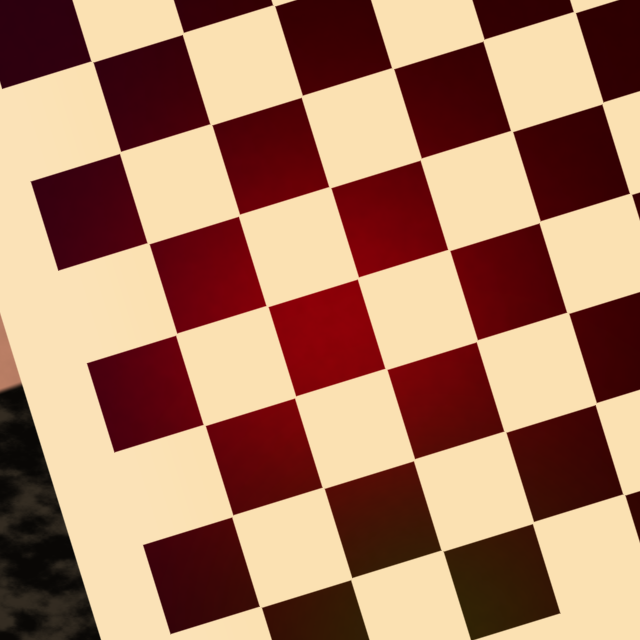
A three.js fragment shader for this pattern:

```glsl
// Tilted checkerboard of glowing dark red squares on cream, with its margin and the dark ground beside it.
#define CELL 0.1486
#define TILT 0.2995
#define ANCHOR vec2(0.418, 0.521)
#define FIRST_CELL vec2(-2.0, -4.0)
#define CELL_COUNT 8.0
#define BOARD_LEFT -2.707
#define SOFTNESS 0.0030
#define CREAM vec3(0.984, 0.882, 0.698)
#define GLOW_CENTER vec2(0.515, 0.48)
#define OLIVE_CENTER vec2(0.68, 0.0)
#define TAN vec3(0.72, 0.49, 0.39)

varying vec2 vUv;

float hash(vec2 p) {
  vec3 q = fract(vec3(p.xyx) * 0.1031);
  q += dot(q, q.yzx + 33.33);
  return fract((q.x + q.y) * q.z);
}

float valueNoise(vec2 p) {
  vec2 i = floor(p);
  vec2 f = fract(p);
  f = f * f * (3.0 - 2.0 * f);
  float low = mix(hash(i), hash(i + vec2(1.0, 0.0)), f.x);
  float high = mix(hash(i + vec2(0.0, 1.0)), hash(i + 1.0), f.x);
  return mix(low, high, f.y);
}

float fbm(vec2 p) {
  float sum = 0.0;
  float weight = 0.5;
  for (int i = 0; i < 5; i++) {
    sum += weight * valueNoise(p);
    p = p * 2.03 + 17.0;
    weight *= 0.5;
  }
  return sum;
}

// Canvas position to board cells, turned by the tilt
vec2 toBoard(vec2 p) {
  vec2 d = p - ANCHOR;
  float c = cos(TILT);
  float s = sin(TILT);
  return vec2(c * d.x + s * d.y, c * d.y - s * d.x) / CELL;
}

// Coverage of the dark squares, limited to the played area
float darkSquares(vec2 board) {
  vec2 cell = floor(board);
  vec2 f = fract(board);
  vec2 index = cell - FIRST_CELL;
  vec2 inside = step(0.0, index) * step(index, vec2(CELL_COUNT - 1.0));
  vec2 border = min(f, 1.0 - f) * CELL;
  float odd = mod(cell.x + cell.y, 2.0);
  return odd * inside.x * inside.y * smoothstep(0.0, SOFTNESS, min(border.x, border.y));
}

// Red glow fading outwards, violet at the left and olive at the bottom
vec3 squareColor(vec2 p) {
  vec2 glowOffset = p - GLOW_CENTER;
  vec2 oliveOffset = p - OLIVE_CENTER;
  float glow = exp(-9.0 * dot(glowOffset, glowOffset));
  float olive = exp(-14.0 * dot(oliveOffset, oliveOffset));
  float violet = 1.0 - smoothstep(0.05, 0.5, p.x);
  vec3 color = vec3(0.17 + 0.39 * glow, 0.0, 0.005 + 0.025 * glow + 0.05 * violet);
  color = mix(color, vec3(0.19, 0.14, 0.02), olive);
  return color * (0.96 + 0.08 * fbm(p * 60.0));
}

// Mottled dark ground under a tan patch
vec3 surroundings(vec2 p) {
  float mottle = smoothstep(0.35, 0.75, fbm(p * vec2(22.0, 34.0)));
  vec3 ground = mix(vec3(0.035, 0.028, 0.02), vec3(0.20, 0.17, 0.13), mottle);
  float patchEdge = p.y - 0.388 - 0.35 * p.x;
  vec3 patchColor = TAN * (0.95 + 0.1 * fbm(p * 40.0));
  return mix(ground, patchColor, smoothstep(-0.006, 0.006, patchEdge));
}

void main() {
  vec2 board = toBoard(vUv);
  float margin = 1.0 - smoothstep(-2.0, -1.0, board.x);
  vec3 cream = CREAM + vec3(0.0, 0.006, 0.02) * margin;
  vec3 boardColor = mix(cream, squareColor(vUv), darkSquares(board));
  float edge = (board.x - BOARD_LEFT) * CELL;
  float onBoard = smoothstep(-0.5 * SOFTNESS, 0.5 * SOFTNESS, edge);
  gl_FragColor = vec4(mix(surroundings(vUv), boardColor, onBoard), 1.0);
}
```
